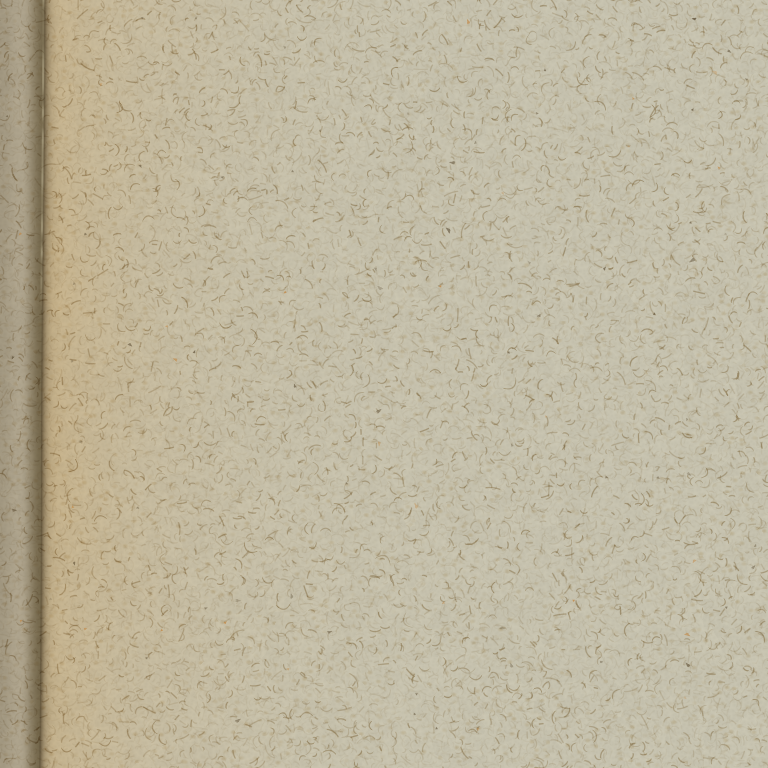
Reproduce this texture procedurally as a WebGL 1 fragment shader.

```glsl
precision highp float;
// Aged, fibrous paper page beside the shadowed fold of a book.
uniform vec2 u_resolution;

vec2 hash2(vec2 p) {
  vec3 q = fract(vec3(p.xyx) * vec3(0.1031, 0.1030, 0.0973));
  q += dot(q, q.yzx + 33.33);
  return fract((q.xx + q.yz) * q.zy);
}

mat2 rotation(float a) {
  return mat2(cos(a), sin(a), -sin(a), cos(a));
}

// Cellular noise: x = distance to the nearest point, y = its random value.
vec2 cellular(vec2 p) {
  vec2 cell = floor(p), nearest = vec2(9.0, 0.0);
  for (int j = -1; j <= 1; j++) {
    for (int i = -1; i <= 1; i++) {
      vec2 id = cell + vec2(float(i), float(j));
      float d = length(id + hash2(id) - p);
      if (d < nearest.x) nearest = vec2(d, hash2(id + 71.0).x);
    }
  }
  return nearest;
}

// Short curved hairs, at most one per cell in each turned layer.
float fibres(vec2 p, float pixel) {
  float cover = 0.0;
  for (int i = 0; i < 9; i++) {
    float layer = float(i), scale = 30.0 + 4.0 * layer;
    vec2 q = rotation(layer * 1.3 + 0.4) * p * scale + 100.0 + 37.0 * layer;
    vec2 id = floor(q), place = hash2(id), shape = hash2(id + 53.0);
    vec2 local = rotation(shape.x * 6.283) * (fract(q) - 0.35 - 0.3 * place);
    float halfLength = 0.1 + 0.2 * shape.y;
    local.y += (place.x - 0.5) * 5.0 * (local.x * local.x - 0.02);
    local.x -= clamp(local.x, -halfLength, halfLength);
    float d = length(local) / scale - 0.0005;
    float strength = 0.08 + 0.6 * pow(hash2(id + 19.0).x, 5.0);
    cover += strength * (1.0 - smoothstep(-0.5 * pixel, pixel, d));
  }
  return min(cover, 0.8);
}

// Sparse uneven specks: x = coverage, y = random tint.
vec2 specks(vec2 p, float pixel) {
  vec2 q = p * 25.0 + 7.0, id = floor(q);
  vec2 kind = hash2(id + 11.0), size = hash2(id + 29.0);
  vec2 local = rotation(size.y * 6.283) * (fract(q) - 0.2 - 0.6 * hash2(id));
  local.y *= 1.0 + size.x;
  float angle = atan(local.y, local.x + 0.00001);
  float radius = 0.0012 + 0.0025 * size.x * size.x;
  radius *= 1.0 + 0.25 * sin(angle * 3.0 + kind.y * 40.0);
  float d = length(local) / 25.0 - radius;
  float cover = 1.0 - smoothstep(-pixel, pixel, d);
  return vec2(cover * step(kind.x, 0.15) * (0.25 + 0.5 * size.y), kind.y);
}

void main() {
  vec2 p = gl_FragCoord.xy / u_resolution.y;
  float pixel = 1.0 / u_resolution.y;

  // Page, yellowed towards the fold
  float fold = 0.0515 + 0.006 * p.y + 0.0004 * sin(p.y * 9.0);
  float d = p.x - fold;
  float drift = 0.02 * sin(p.y * 7.0 + 3.0 * sin(p.x * 5.0)) + 0.01 * sin(p.y * 23.0 + p.x * 31.0);
  float yellowing = exp(-max(d + drift * 0.5, 0.0) / 0.16);
  vec3 page = mix(vec3(0.777, 0.762, 0.687), vec3(0.775, 0.695, 0.54), yellowing);
  page = mix(page, vec3(0.29, 0.24, 0.155), 0.85 * exp(-max(d, 0.0) / 0.0055));

  // Facing leaf, rolling down into the fold
  float roll = clamp(p.x / fold, 0.0, 1.0);
  vec3 leaf = mix(vec3(0.635, 0.595, 0.505), vec3(0.68, 0.64, 0.55), smoothstep(0.0, 0.45, roll));
  leaf = mix(leaf, vec3(0.46, 0.41, 0.30), smoothstep(0.5, 1.0, roll));
  vec3 color = mix(leaf, page, smoothstep(-pixel, pixel, d));

  // Soft mottling and fine tooth
  vec2 mottle = cellular(p * vec2(95.0, 120.0));
  float stain = (1.0 - smoothstep(0.05, 0.5, mottle.x)) * pow(mottle.y, 4.0);
  color = mix(color, color * vec3(0.91, 0.86, 0.76), stain * 0.65);
  color *= 1.0 + 0.035 * (cellular(p * 190.0 + 40.0).x - 0.45);
  color *= 1.0 + 0.02 * (cellular(p * 55.0 + 9.0).y - 0.5);

  // Fibres and specks
  color = mix(color, color * vec3(0.72, 0.64, 0.50), fibres(p, pixel));
  vec2 speck = specks(p, pixel);
  vec3 speckColor = mix(vec3(0.36, 0.30, 0.20), vec3(0.75, 0.50, 0.22), step(0.8, speck.y));
  color = mix(color, speckColor, speck.x);

  // Worn pale rim on the upper part of the fold
  float wear = smoothstep(0.58, 0.66, p.y) * (0.6 + 0.4 * sin(p.y * 60.0 + 4.0 * sin(p.y * 37.0)));
  float rim = 1.0 - smoothstep(0.0004, 0.0004 + 1.5 * pixel, abs(d + 0.001));
  color = mix(color, vec3(0.72, 0.68, 0.56), 0.6 * wear * rim);

  gl_FragColor = vec4(color, 1.0);
}
```
